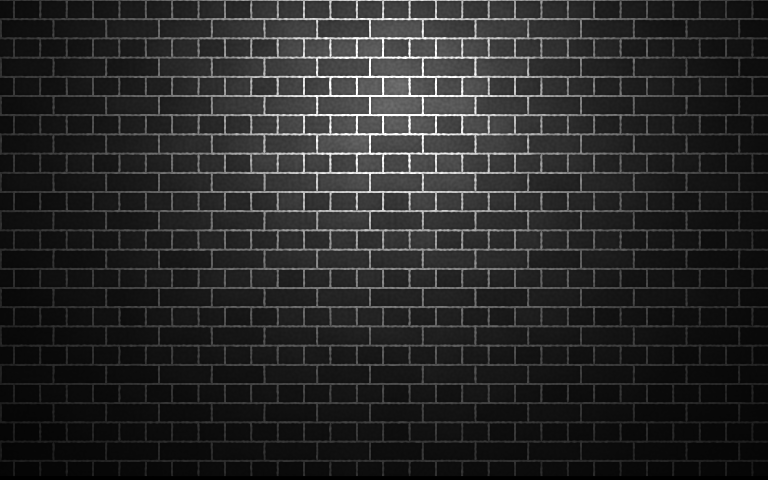
Reproduce this pattern procedurally as a WebGL 1 fragment shader.

```glsl
precision highp float;
// Dark brick wall of alternating stretcher and header courses under a soft overhead spotlight.

uniform vec2 u_resolution;

// Lengths are fractions of the canvas height.
const float COURSES = 25.0;
const float STRETCHER_LENGTH = 0.1099;
const float JOINT_OFFSET = 0.0015;
const float JOINT_WIDTH = 0.0042;
const float JOINT_ROUGHNESS = 0.0007;
const float BASE_SHADOW = 0.008;

const vec2 LIGHT_CENTER = vec2(0.81, 0.79);
const float LIGHT_CORE = 0.12;
const float LIGHT_FALLOFF = 0.36;
const float LOWER_FALLOFF = 1.08;

const vec3 BRICK_COLOR = vec3(0.365);
const vec3 MORTAR_COLOR = vec3(1.08);
const float MORTAR_AMBIENT = 0.04;
const float BRICK_VARIATION = 0.24;
const float BRICK_GRAIN = 0.16;
const float MORTAR_GRAIN = 0.28;
const float GRAIN_FREQUENCY = 145.0;
const float STAIN_FREQUENCY = 14.0;

float hash(vec2 p) {
  return fract(sin(dot(p, vec2(127.1, 311.7))) * 43758.5);
}

vec2 gradient(vec2 cell) {
  float angle = 6.28319 * hash(cell);
  return vec2(cos(angle), sin(angle));
}

float gradientNoise(vec2 p) {
  vec2 i = floor(p);
  vec2 f = p - i;
  vec2 u = f * f * f * (f * (f * 6.0 - 15.0) + 10.0);
  vec2 e = vec2(0.0, 1.0);
  float low = mix(dot(gradient(i), f), dot(gradient(i + e.yx), f - e.yx), u.x);
  float high = mix(dot(gradient(i + e.xy), f - e.xy), dot(gradient(i + e.yy), f - e.yy), u.x);
  return mix(low, high, u.y);
}

// Distance to the nearest joint in x, brick identity in yz.
vec3 brickBond(vec2 p) {
  float course = floor(p.y * COURSES);
  float isHeader = 1.0 - mod(course, 2.0);
  float brickLength = STRETCHER_LENGTH * mix(1.0, 0.5, isHeader);
  float shift = JOINT_OFFSET + 0.25 * STRETCHER_LENGTH * isHeader;
  vec2 cell = vec2((p.x - shift) / brickLength, p.y * COURSES);
  vec2 local = fract(cell);
  vec2 edge = min(local, 1.0 - local) * vec2(brickLength, 1.0 / COURSES);
  return vec3(min(edge.x, edge.y), floor(cell));
}

// Soft-cored spotlight, slightly shorter below its centre.
float spotlight(vec2 p) {
  vec2 d = p - LIGHT_CENTER;
  d.y *= d.y < 0.0 ? LOWER_FALLOFF : 1.0;
  float reach = sqrt(dot(d, d) + LIGHT_CORE * LIGHT_CORE) - LIGHT_CORE;
  return exp(-reach / LIGHT_FALLOFF);
}

void main() {
  vec2 p = gl_FragCoord.xy / u_resolution.y;
  float pixel = 1.0 / u_resolution.y;
  float light = spotlight(p);
  float grain = gradientNoise(p * GRAIN_FREQUENCY);
  float stain = gradientNoise(p * STAIN_FREQUENCY);
  vec3 bond = brickBond(p);

  // Brick face: individual tone, leathery grain and a darkened rim.
  float tone = 1.0 + BRICK_VARIATION * (hash(bond.yz) - 0.5);
  float face = tone * (1.0 + BRICK_GRAIN * grain + 0.12 * stain);
  float rim = mix(0.85, 1.0, smoothstep(0.0, 0.010, bond.x));
  vec3 brick = BRICK_COLOR * light * face * rim;

  // Pale mortar with rough edges.
  float mortarTone = 1.0 + MORTAR_GRAIN * grain;
  vec3 mortar = (MORTAR_COLOR * light + MORTAR_AMBIENT) * mortarTone;
  float halfWidth = 0.5 * JOINT_WIDTH + JOINT_ROUGHNESS * grain;
  float joint = 1.0 - smoothstep(halfWidth - 0.5 * pixel, halfWidth + 0.5 * pixel, bond.x);

  // Thin black shadow along the foot of the wall.
  float aboveBase = smoothstep(BASE_SHADOW - 0.5 * pixel, BASE_SHADOW + 0.5 * pixel, p.y);
  gl_FragColor = vec4(clamp(mix(brick, mortar, joint), 0.0, 1.0) * aboveBase, 1.0);
}
```
